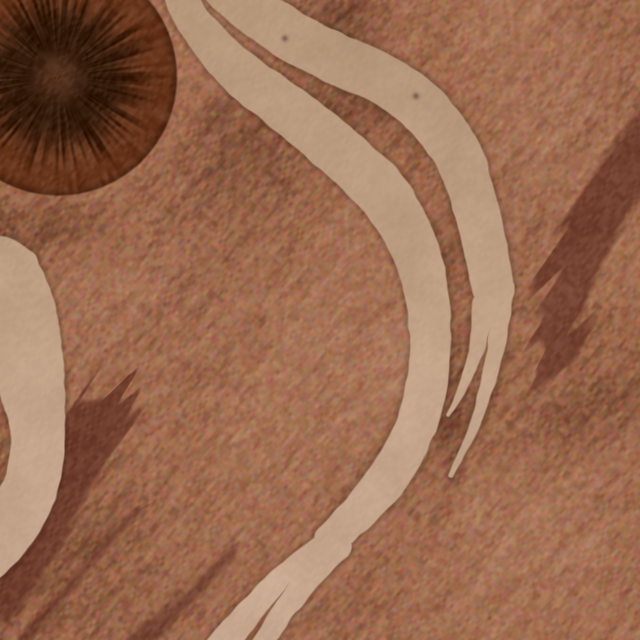
Write a WebGL 2 fragment shader that draws this texture.

```glsl
#version 300 es
precision highp float;
uniform vec2 u_resolution;
out vec4 fragColor;

float hash(vec2 p) {
  return fract(sin(dot(p, vec2(127.1, 311.7))) * 43758.5453);
}

float noise(vec2 p) {
  vec2 i = floor(p), f = fract(p);
  f = f * f * (3.0 - 2.0 * f);
  return mix(mix(hash(i), hash(i + vec2(1, 0)), f.x),
             mix(hash(i + vec2(0, 1)), hash(i + vec2(1, 1)), f.x), f.y);
}

float fbm(vec2 p) {
  float sum = 0.0, amp = 0.5;
  for (int i = 0; i < 4; i++) {
    sum += amp * noise(p);
    p = p * 2.03 + 7.1;
    amp *= 0.5;
  }
  return sum / 0.9375;
}

// Distance to a quadratic curve whose radius tapers from r0 to r1
float stroke(vec2 p, vec2 a, vec2 b, vec2 c, float r0, float r1) {
  const float STEPS = 14.0;
  float d = 1e3;
  vec2 from = a;
  for (float i = 1.0; i <= STEPS; i++) {
    float t = i / STEPS;
    vec2 to = mix(mix(a, b, t), mix(b, c, t), t);
    vec2 seg = to - from;
    float h = clamp(dot(p - from, seg) / dot(seg, seg), 0.0, 1.0);
    d = min(d, length(p - from - seg * h) - mix(r0, r1, (i - 1.0 + h) / STEPS));
    from = to;
  }
  return d;
}

float innerRibbon(vec2 p) {
  float d = stroke(p, vec2(.27, 1.03), vec2(.30, .945), vec2(.404, .863), .022, .037);
  d = min(d, stroke(p, vec2(.404, .863), vec2(.50, .795), vec2(.590, .708), .037, .042));
  d = min(d, stroke(p, vec2(.590, .708), vec2(.668, .62), vec2(.672, .479), .042, .032));
  d = min(d, stroke(p, vec2(.672, .479), vec2(.676, .345), vec2(.600, .245), .032, .032));
  d = min(d, stroke(p, vec2(.600, .245), vec2(.56, .195), vec2(.517, .158), .032, .025));
  d = min(d, stroke(p, vec2(.50, .150), vec2(.43, .10), vec2(.338, -.02), .012, .024));
  return min(d, stroke(p, vec2(.527, .147), vec2(.466, .087), vec2(.40, -.02), .022, .015));
}

float outerRibbon(vec2 p) {
  float d = stroke(p, vec2(.345, 1.03), vec2(.43, .945), vec2(.55, .898), .038, .040);
  d = min(d, stroke(p, vec2(.55, .898), vec2(.68, .848), vec2(.723, .74), .040, .038));
  d = min(d, stroke(p, vec2(.723, .74), vec2(.755, .65), vec2(.7695, .55), .037, .032));
  d = min(d, stroke(p, vec2(.785, .55), vec2(.779, .396), vec2(.705, .258), .018, .004));
  return min(d, stroke(p, vec2(.755, .525), vec2(.75, .43), vec2(.70, .352), .018, .003));
}

float leftRibbon(vec2 p) {
  float d = stroke(p, vec2(-.01, .55), vec2(.045, .48), vec2(.059, .33), .082, .042);
  return min(d, stroke(p, vec2(.059, .33), vec2(.065, .21), vec2(-.03, .13), .042, .045));
}

float blob(vec2 p, vec2 center, vec2 size) {
  vec2 q = (p - center) / size;
  return exp(-dot(q, q));
}

void main() {
  vec2 p = gl_FragCoord.xy / u_resolution;

  // Fibre axes: x runs along the grain, y across it
  vec2 along = vec2(.64, .77);
  vec2 fibre = vec2(dot(p, along), dot(p, vec2(-along.y, along.x)));
  float streak = noise(fibre * vec2(14, 95)) - 0.5;
  float thread = noise(fibre * vec2(48, 150) + 9.0) - 0.5;
  float grain = noise(fibre * vec2(130, 210) + 31.0) - 0.5;
  float cloud = fbm(fibre * vec2(4, 9) + 3.0) - 0.5;

  // Broad light and shade on the ground
  float tone = 0.04 + cloud * 0.42;
  tone += 0.13 * blob(p, vec2(.42, .40), vec2(.22, .16));
  tone += 0.18 * blob(p, vec2(.84, .83), vec2(.12, .16));
  tone += 0.13 * blob(p, vec2(.80, .17), vec2(.15, .10));
  tone -= 0.34 * blob(p, vec2(.06, .65), vec2(.15, .05));
  tone -= 0.24 * blob(p, vec2(.36, .78), vec2(.12, .08));
  tone -= 0.40 * blob(p, vec2(.55, .97), vec2(.06, .05));
  tone -= 0.30 * blob(p, vec2(.56, .83), vec2(.12, .06));
  tone -= 0.28 * blob(p, vec2(.70, .42), vec2(.03, .22));
  tone -= 0.26 * blob(p, vec2(.93, .36), vec2(.13, .08));
  tone -= 0.25 * blob(p, vec2(.14, .12), vec2(.18, .16));
  tone += streak * 0.20 + thread * 0.26 + grain * 0.38;
  vec3 ground = mix(vec3(.61, .405, .295), vec3(.80, .62, .50), clamp(tone, 0.0, 1.0));
  ground = mix(ground, vec3(.27, .13, .07), clamp(-tone, 0.0, 1.0));
  ground += (vec3(noise(p * 170.0), noise(p * 170.0 + 40.0), noise(p * 170.0 + 80.0)) - 0.5) * 0.07;

  // Maroon stains, frayed along the fibres
  vec2 frayed = p + along * (noise(fibre * vec2(5, 85)) - 0.5) * 0.11;
  float stain = stroke(frayed, vec2(1.03, .79), vec2(.89, .65), vec2(.87, .46), .045, .036);
  stain = min(stain, stroke(frayed, vec2(.16, .36), vec2(.11, .24), vec2(-.02, .04), .045, .035));
  stain = min(stain, stroke(frayed, vec2(.22, .21), vec2(.14, .12), vec2(.06, .03), .006, .008));
  stain = min(stain, stroke(frayed, vec2(.34, .11), vec2(.28, .05), vec2(.20, -.02), .008, .016));
  vec3 maroon = vec3(.43, .235, .175) + cloud * 0.10 + grain * 0.07;
  vec3 color = mix(ground, maroon, 0.85 * smoothstep(.008, -.008, stain));

  // Disc with a dark, radially fringed core
  vec2 q = p - vec2(.091, .88);
  float radius = length(q), angle = atan(q.y, q.x);
  float ray = noise(vec2(angle * 24.0, radius * 16.0)) - 0.5;
  vec3 disc = mix(vec3(.205, .105, .045), vec3(.40, .205, .105), smoothstep(.075, .155, radius + ray * .055));
  disc = mix(disc, vec3(.36, .22, .14), 0.85 * smoothstep(.055, .005, radius + ray * .025));
  disc += ray * 0.08 + grain * 0.07;
  disc *= 1.0 - 0.25 * smoothstep(.172, .186, radius);
  color = mix(color, disc, smoothstep(.188, .183, radius));

  // Pale ribbons with a thin shaded rim
  vec2 rough = p + (vec2(noise(p * 55.0), noise(p * 55.0 + 20.0)) - 0.5) * 0.003;
  float ribbon = min(min(innerRibbon(rough), outerRibbon(rough)), leftRibbon(rough));
  vec3 pale = mix(vec3(.785, .66, .565), vec3(.715, .59, .475), p.y);
  pale += (fbm(p * 14.0) - 0.5) * 0.07 + grain * 0.025;
  pale *= 1.0 - 0.35 * (blob(p, vec2(.65, .85), vec2(.005)) + blob(p, vec2(.445, .94), vec2(.005)));
  color *= 1.0 - 0.16 * smoothstep(.010, .0, ribbon);
  color = mix(color, pale, smoothstep(.002, -.002, ribbon));

  fragColor = vec4(color, 1.0);
}
```
